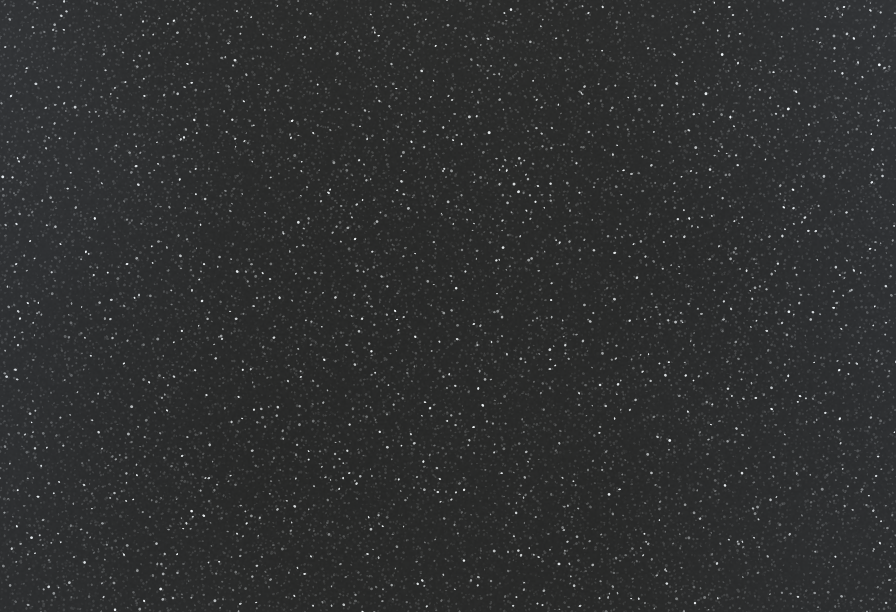
Give the GLSL for this texture, as a Shadertoy shader.

```glsl
// Dark speckled stone: a charcoal sheet, faintly blue and lighter at its sides,
// strewn with tiny pale chips. Two cellular layers hold one jittered chip per
// cell; layered sines add slow mottling. Lengths are in canvas heights.
#define CORE_COLOR   vec3(0.160, 0.163, 0.161)
#define SIDE_COLOR   vec3(0.187, 0.195, 0.205)
#define CHIP_TINT    vec3(0.98, 1.00, 1.01)
#define BRIGHT_ROWS  80.0
#define BRIGHT_GAIN  0.78
#define BRIGHT_POWER 5.0
#define FAINT_ROWS   145.0
#define FAINT_GAIN   0.13
#define FAINT_POWER  2.6
#define CHIP_RADIUS  0.0021
#define GRAIN_ROWS   300.0
#define GRAIN_GAIN   0.014

// Three independent values in 0..1 for a cell
vec3 hash3(vec2 cell) {
    vec3 q = fract(cell.xyx * vec3(0.1031, 0.1030, 0.0973));
    q += dot(q, q.yxz + 33.33);
    return fract((q.xxy + q.yzz) * q.zyx);
}

// Strongest chip among the neighbouring cells
float chips(vec2 p, float rows, float power, float seed) {
    float softness = max(0.0011, 0.6 / iResolution.y);
    vec2 home = floor(p * rows);
    float light = 0.0;
    for (int y = -1; y <= 1; y++) {
        for (int x = -1; x <= 1; x++) {
            vec2 cell = home + vec2(x, y);
            vec3 place = hash3(cell + seed);
            vec3 trait = hash3(cell + seed + 217.0);
            vec2 offset = p - (cell + place.xy) / rows;

            // Turned and slightly stretched, so that chips are not all round
            float angle = 6.2832 * trait.x;
            vec2 along = vec2(cos(angle), sin(angle));
            vec2 local = vec2(dot(offset, along),
                              dot(offset, vec2(-along.y, along.x)));
            local.y *= 1.0 + 0.5 * trait.y;
            float radius = CHIP_RADIUS * mix(0.65, 1.15, trait.z);
            float cover = 1.0 - smoothstep(radius - softness, radius + softness,
                                           length(local));
            light = max(light, cover * pow(place.z, power));
        }
    }
    return light;
}

// Slow uneven tone from layered sines
float mottling(vec2 p) {
    float sum = 0.0;
    float weight = 0.5;
    for (int i = 0; i < 4; i++) {
        p = mat2(0.8, 0.6, -0.6, 0.8) * p * 1.9 + 1.7;
        sum += weight * sin(p.x + 1.3 * sin(p.y)) * cos(p.y);
        weight *= 0.6;
    }
    return sum;
}

// Smooth value noise for the fine grain of the sheet
float grain(vec2 p) {
    vec2 cell = floor(p);
    vec2 f = smoothstep(0.0, 1.0, fract(p));
    float low = mix(hash3(cell).x, hash3(cell + vec2(1, 0)).x, f.x);
    float high = mix(hash3(cell + vec2(0, 1)).x, hash3(cell + vec2(1, 1)).x, f.x);
    return mix(low, high, f.y) - 0.5;
}

void mainImage(out vec4 fragColor, in vec2 fragCoord) {
    vec2 uv = fragCoord / iResolution.xy;
    vec2 p = fragCoord / iResolution.y;

    // Sheet: dark middle, cooler and lighter sides, dimmer lower corners
    float tone = mottling(p * 2.0);
    float side = smoothstep(0.12, 0.56, abs(uv.x - 0.49) + 0.05 * tone);
    side *= mix(0.65, 1.0, smoothstep(0.0, 0.5, uv.y));
    vec3 color = mix(CORE_COLOR, SIDE_COLOR, side);
    color += 0.004 * tone + 0.008 * smoothstep(0.5, 1.0, uv.y);
    color += GRAIN_GAIN * grain(p * GRAIN_ROWS);

    // Chips: a dusting of faint ones below sparse bright ones
    float faint = FAINT_GAIN * chips(p, FAINT_ROWS, FAINT_POWER, 31.0);
    float bright = BRIGHT_GAIN * chips(p, BRIGHT_ROWS, BRIGHT_POWER, 7.0);
    color += CHIP_TINT * max(faint, bright);

    fragColor = vec4(clamp(color, 0.0, 1.0), 1.0);
}
```
